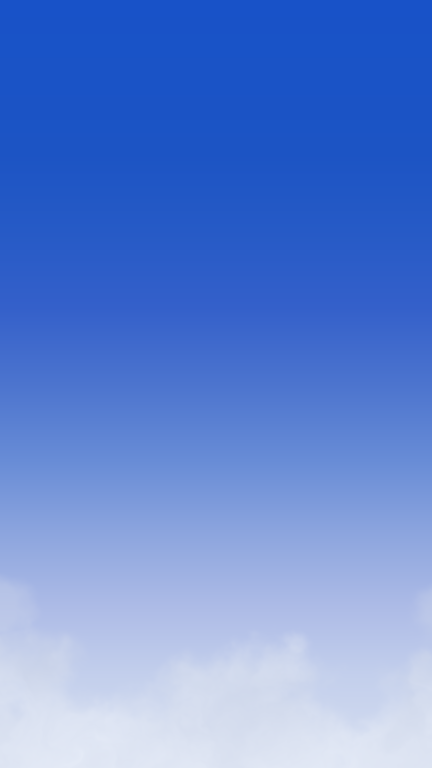
Write a WebGL 1 fragment shader that draws this texture.

```glsl
precision highp float;
// A clear sky fading from deep blue to pale haze, with a low bank of soft cloud.
// The sky is a chain of smooth colour stops; the cloud is a union of ellipses
// whose edges and shading are broken up by fractal value noise.

uniform vec2 u_resolution;

#define ASPECT 0.5625
#define EDGE_ROUGHNESS 1.05
#define EDGE_SOFTNESS 0.42
#define BILLOW_SCALE 17.0
#define SHADE_SCALE 13.0
#define SHADE_AMOUNT 0.11
#define CLOUD_LIGHT vec3(0.900, 0.922, 0.965)
#define CLOUD_SHADE vec3(0.800, 0.835, 0.915)

float hash(vec2 cell) {
  vec3 q = fract(vec3(cell.xyx) * 0.1031);
  q += dot(q, q.yzx + 33.33);
  return fract((q.x + q.y) * q.z);
}

float valueNoise(vec2 p) {
  vec2 cell = floor(p);
  vec2 f = fract(p);
  f = f * f * (3.0 - 2.0 * f);
  float low = mix(hash(cell), hash(cell + vec2(1.0, 0.0)), f.x);
  float high = mix(hash(cell + vec2(0.0, 1.0)), hash(cell + 1.0), f.x);
  return mix(low, high, f.y);
}

float fbm(vec2 p) {
  float sum = 0.0;
  float weight = 0.5;
  for (int i = 0; i < 5; i++) {
    sum += weight * valueNoise(p);
    p = mat2(1.6, 1.2, -1.2, 1.6) * p + 7.3;
    weight *= 0.5;
  }
  return sum;
}

// Blends to the next colour between two depths below the top edge.
vec3 stopTo(vec3 colour, vec3 next, float from, float to, float depth) {
  return mix(colour, next, clamp((depth - from) / (to - from), 0.0, 1.0));
}

vec3 skyColour(float depth) {
  vec3 c = vec3(0.094, 0.322, 0.784);
  c = stopTo(c, vec3(0.110, 0.329, 0.769), 0.00, 0.20, depth);
  c = stopTo(c, vec3(0.149, 0.353, 0.776), 0.20, 0.30, depth);
  c = stopTo(c, vec3(0.204, 0.376, 0.792), 0.30, 0.40, depth);
  c = stopTo(c, vec3(0.298, 0.455, 0.808), 0.40, 0.50, depth);
  c = stopTo(c, vec3(0.408, 0.549, 0.839), 0.50, 0.60, depth);
  c = stopTo(c, vec3(0.557, 0.651, 0.871), 0.60, 0.70, depth);
  c = stopTo(c, vec3(0.678, 0.733, 0.902), 0.70, 0.79, depth);
  c = stopTo(c, vec3(0.765, 0.812, 0.925), 0.79, 0.88, depth);
  return stopTo(c, vec3(0.840, 0.872, 0.943), 0.88, 1.00, depth);
}

// Positive inside an ellipse, falling through zero at its rim.
float puff(vec2 uv, vec2 centre, vec2 radius) {
  return 1.0 - length((uv - centre) / radius);
}

void main() {
  vec2 uv = gl_FragCoord.xy / u_resolution;
  vec2 p = vec2(uv.x * ASPECT, uv.y);

  // Rough edges shared by every part of the cloud.
  float billow = fbm(p * BILLOW_SCALE + 3.7) - 0.48;
  float rough = billow * EDGE_ROUGHNESS;

  // Low bank: raised on the left, in the middle and at the right edge.
  float bank = puff(uv, vec2(0.00, 0.00), vec2(0.23, 0.165));
  bank = max(bank, puff(uv, vec2(0.25, -0.01), vec2(0.27, 0.122)));
  bank = max(bank, puff(uv, vec2(0.59, 0.00), vec2(0.30, 0.154)));
  bank = max(bank, puff(uv, vec2(1.00, -0.01), vec2(0.26, 0.140)));
  float bankCover = smoothstep(-0.10, EDGE_SOFTNESS, bank + rough);

  // Faint wisps at the two sides above the bank.
  float wisp = puff(uv, vec2(-0.02, 0.208), vec2(0.105, 0.040));
  wisp = max(wisp, puff(uv, vec2(0.04, 0.145), vec2(0.17, 0.038)));
  wisp = max(wisp, puff(uv, vec2(1.02, 0.205), vec2(0.095, 0.046)));
  float wispCover = smoothstep(-0.10, 0.50, wisp + rough);

  // Light and shade within the cloud, brightest at the foot.
  float shadeNoise = fbm(p * SHADE_SCALE + billow * 1.5 + 19.0) - 0.48;
  float light = mix(0.78, 0.28, smoothstep(0.0, 0.15, uv.y));
  vec3 cloud = mix(CLOUD_SHADE, CLOUD_LIGHT, light);
  cloud += shadeNoise * SHADE_AMOUNT * vec3(1.0, 0.9, 0.6);

  vec3 colour = skyColour(1.0 - uv.y);
  colour = mix(colour, CLOUD_SHADE, wispCover * 0.42);
  colour = mix(colour, cloud, bankCover * 0.85);
  gl_FragColor = vec4(colour, 1.0);
}
```
